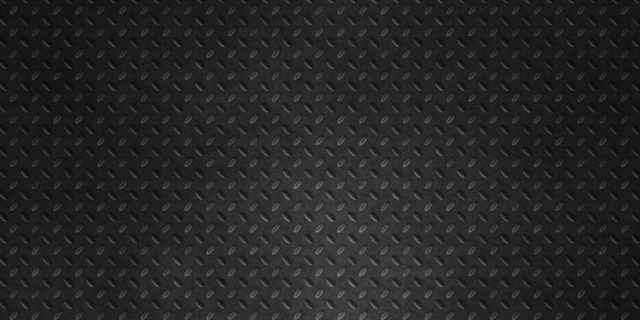
This texture is drawn by a WebGL 2 fragment shader. Its source:

```glsl
#version 300 es
precision highp float;
// Dark diamond-plate steel: alternating raised lozenges under a soft, smoky glow.

uniform vec2 u_resolution;
out vec4 fragColor;

float hash(vec2 p) {
    vec3 q = fract(p.xyx * 0.1031);
    q += dot(q, q.yzx + 33.33);
    return fract((q.x + q.y) * q.z);
}

float valueNoise(vec2 p) {
    vec2 cell = floor(p), f = fract(p);
    f = f * f * (3.0 - 2.0 * f);
    return mix(mix(hash(cell), hash(cell + vec2(1, 0)), f.x),
               mix(hash(cell + vec2(0, 1)), hash(cell + 1.0), f.x), f.y);
}

float fbm(vec2 p) {
    float sum = 0.0, weight = 0.5;
    for (int i = 0; i < 5; i++) {
        sum += weight * valueNoise(p);
        p = p * 2.03 + 17.0;
        weight *= 0.5;
    }
    return sum;
}

// Approximate distance to a slim upright oval
float oval(vec2 p, vec2 radii) {
    float k = length(p / radii);
    return k * (k - 1.0) / max(length(p / (radii * radii)), 0.001);
}

vec2 turn(vec2 p, float angle) {
    float c = cos(angle), s = sin(angle);
    return vec2(c * p.x + s * p.y, c * p.y - s * p.x);
}

// Smoky light: a bright pool at the bottom centre and a fainter column above it
float glow(vec2 p) {
    vec2 c = p - vec2(1.0, 0.0);
    float pool = exp(-dot(c * vec2(1.5, 1.4), c * vec2(1.5, 1.4)));
    float column = exp(-c.x * c.x * 3.0);
    float leftCorner = exp(-3.0 * length(p - vec2(0.1, 0.12)));
    float light = 0.078 + 0.095 * pool + 0.038 * column + 0.03 * leftCorner;
    return light * (0.68 + 0.7 * fbm(p * 2.6 + 5.0));
}

void main() {
    vec2 p = gl_FragCoord.xy / u_resolution.y;
    float pixel = 14.66 / u_resolution.y;
    float light = glow(p);

    // Fine grain and scuffs of the sheet
    float grain = valueNoise(p * 260.0) + valueNoise(p * 130.0 + 9.0) - 1.0;
    float shade = light * (1.0 + 0.2 * grain + 0.25 * (fbm(p * 28.0) - 0.48));

    // Two interleaved square grids, leaning right and left
    vec2 grid = p * 14.66 - vec2(0.634, 0.206);
    for (int i = 0; i < 2; i++) {
        vec2 q = grid + 0.5 * float(i);
        vec2 id = floor(q + 0.5);
        vec2 local = q - id;
        float wear = 0.75 + 0.5 * hash(id + 40.0 + 71.0 * float(i));
        float angle = i == 0 ? 0.7 : -0.74;
        vec2 radii = vec2(0.09, 0.225);

        vec2 r = turn(local, -angle);
        float d = oval(r, radii);
        vec2 normal = turn(normalize(r / (radii * radii) + 0.0001), angle);
        float facing = dot(normal, normalize(vec2(-0.45, -0.9)));

        // Contact shadow, then the body, then the lit bevel
        float shadow = smoothstep(0.1, -0.03, oval(turn(local - vec2(0.03, 0.04), -angle), radii));
        shade *= 1.0 - 0.36 * shadow;
        float body = smoothstep(pixel, -pixel, d);
        float top = light * (i == 0 ? 1.2 : 0.98) * (1.0 + 0.2 * grain);
        shade = mix(shade, top, body);

        float rim = 1.0 - smoothstep(0.01, 0.025 + pixel, abs(d + 0.015));
        float lit = i == 0 ? 0.65 + 0.3 * facing : max(facing, 0.0) * 1.05;
        shade += rim * lit * wear * (0.075 + 0.6 * light);
        shade *= 1.0 - 0.3 * rim * max(-facing, 0.0);
    }

    fragColor = vec4(vec3(clamp(shade, 0.0, 1.0)), 1.0);
}
```
